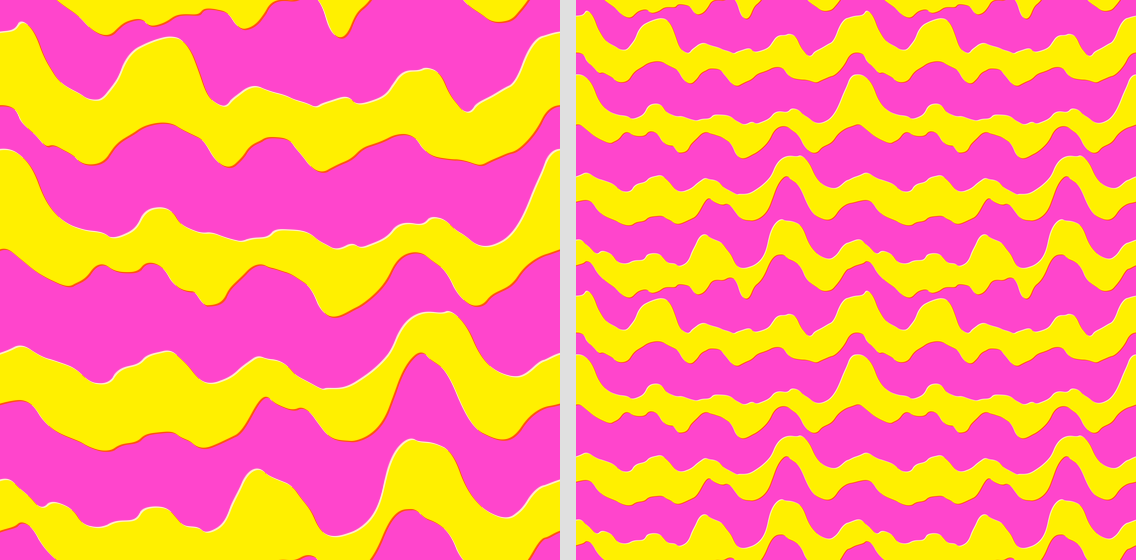
Left, the tile; right, the same tile 2 across and 2 down.
Reproduce this pattern procedurally as a Shadertoy shader.

```glsl
// Seamless dripping yellow bands on pink, with a cream lit rim and a red shaded rim.
#define BANDS 4.0          // yellow bands per tile
#define YELLOW_SHARE 0.415 // part of each band period that is yellow
#define BAND_OFFSET 0.05   // height of the first band
#define HILL_KNOTS 8.0     // hills plus valleys per tile (even)
#define HILL_HEIGHT 0.064
#define SHELF_KNOTS 18.0   // small steps per tile
#define SHELF_HEIGHT 0.019
#define DRIFT 0.026        // slow swing shared by all bands
#define STEEPNESS 2.8      // how much wide flanks tighten
#define MIN_THICKNESS 0.03 // thinnest yellow
#define RIM_WIDTH 0.0035
#define SEED 3.0

const float TAU = 6.28318;
const vec3 PINK = vec3(1.0, 0.27, 0.80);
const vec3 YELLOW = vec3(1.0, 0.94, 0.0);
const vec3 CREAM = vec3(1.0, 0.94, 0.80);
const vec3 RED = vec3(1.0, 0.31, 0.05);
const vec2 LIGHT_DIR = vec2(-0.74, 0.67);

float hash(float cell, float row) {
    return fract(sin(dot(vec2(cell, row + SEED), vec2(127.1, 311.7))) * 43758.5);
}

// Whole-number wrap that is safe against rounding.
float wrapCell(float k, float count) {
    return floor(mod(k + 0.5, count));
}

// Jittered position of a knot; knot 0 stays put so that the seam lies flat.
float knotPosition(float k, float count, float edge) {
    float cell = wrapCell(k, count);
    float jitter = mix(hash(cell, count + 40.0), hash(cell, edge + 20.0), 0.7);
    return k + 0.8 * (jitter - 0.5) * step(0.5, cell);
}

// Hills and valleys mostly alternate; shelves take any height.
float knotHeight(float k, float count, float edge, float alternate) {
    float cell = wrapCell(k, count);
    float h = hash(cell, edge + count * 3.0);
    float side = 1.0 - 2.0 * mod(cell, 2.0);
    return mix(2.0 * h - 1.0, side * (0.25 + 0.75 * h), alternate);
}

// Periodic curve with round tops and steep flanks between irregular knots.
float knotCurve(float x, float count, float edge, float alternate) {
    float t = fract(x) * count;
    float k = floor(t + 0.5);
    if (t < knotPosition(k, count, edge)) k -= 1.0;
    float left = knotPosition(k, count, edge);
    float width = knotPosition(k + 1.0, count, edge) - left;
    float u = 2.0 * (t - left) / width - 1.0;
    float tighten = STEEPNESS * clamp(width - 0.45, 0.0, 1.0)
                  * (0.3 + 0.7 * hash(wrapCell(k, count), edge + 70.0));
    u *= (1.0 + tighten) / (1.0 + tighten * abs(u));
    return mix(knotHeight(k, count, edge, alternate),
               knotHeight(k + 1.0, count, edge, alternate),
               smoothstep(-1.0, 1.0, u));
}

// Height of one band edge around the centre of its band.
float freeEdge(float x, float edge) {
    float sway = 1.1 * sin(TAU * edge / (2.0 * BANDS));
    float drift = sin(TAU * x + 2.0 + sway) + sin(TAU * 3.0 * x + 0.6 - sway);
    float rest = (mod(edge, 2.0) - 0.5) * YELLOW_SHARE / BANDS;
    return rest + DRIFT * drift
         + HILL_HEIGHT * knotCurve(x, HILL_KNOTS, edge, 0.75)
         + SHELF_HEIGHT * knotCurve(x, SHELF_KNOTS, edge, 0.0);
}

float smoothMin(float a, float b, float k) {
    float h = max(k - abs(a - b), 0.0) / k;
    return min(a, b) - 0.25 * h * h * k;
}

// Even edges are bottoms and keep clear of the top above them.
float edgeCurve(float x, float edge) {
    float y = freeEdge(x, edge);
    if (mod(edge, 2.0) > 0.5) return y;
    return smoothMin(y, freeEdge(x, edge + 1.0) - MIN_THICKNESS, 0.04);
}

// Returns distance to the edge (positive inside) and how far it faces the light.
vec2 edgeField(vec2 p, float edge, float outward) {
    float stepX = 0.0008;
    float before = edgeCurve(p.x - stepX, edge);
    float after = edgeCurve(p.x + stepX, edge);
    float slope = (after - before) / (2.0 * stepX);
    vec2 normal = outward * normalize(vec2(-slope, 1.0));
    float gap = outward * (0.5 * (before + after) - p.y);
    return vec2(gap * abs(normal.y), dot(normal, LIGHT_DIR));
}

void mainImage(out vec4 fragColor, in vec2 fragCoord) {
    vec2 p = fragCoord / iResolution.xy;
    float blur = 0.7 / min(iResolution.x, iResolution.y);
    vec3 color = PINK;

    // Extra bands below and above make the tile wrap vertically.
    for (float n = -1.0; n <= BANDS + 1.0; n++) {
        float id = 2.0 * wrapCell(n, BANDS);
        vec2 q = p - vec2(0.0, n / BANDS + BAND_OFFSET);
        vec2 top = edgeField(q, id + 1.0, 1.0);
        vec2 bottom = edgeField(q, id, -1.0);
        vec2 nearest = top.x < bottom.x ? top : bottom;

        // The rim swells where the edge faces to or from the light.
        float rim = RIM_WIDTH * abs(nearest.y);
        vec3 rimColor = nearest.y > 0.0 ? CREAM : RED;
        color = mix(color, rimColor, smoothstep(-blur, blur, nearest.x + rim));
        color = mix(color, YELLOW, smoothstep(-blur, blur, nearest.x));
    }
    fragColor = vec4(color, 1.0);
}
```
